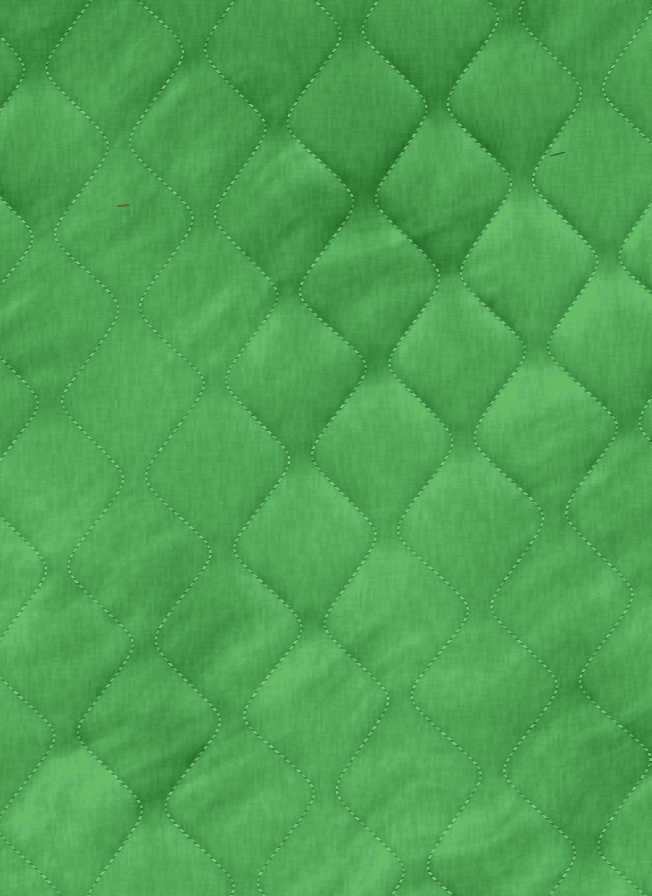
Give the GLSL for this texture, as a WebGL 1 fragment shader.

```glsl
precision highp float;
uniform vec2 u_resolution;

const float TAU = 6.2832;
const vec2 REPEAT_X = vec2(0.183, 0.0195);
const vec2 REPEAT_Y = vec2(0.013, -0.186);
const vec2 NECK = vec2(0.335, 0.488);
const float FAN = 0.09;
const float ROUNDING = 0.9;
const float SWING = 0.18;
const float STITCHES = 31.0;

const vec3 DEEP_GREEN = vec3(0.19, 0.49, 0.21);
const vec3 LIGHT_GREEN = vec3(0.37, 0.71, 0.39);
const vec3 THREAD = vec3(0.54, 0.86, 0.56);
const vec3 BROWN_FLECK = vec3(0.36, 0.32, 0.15);
const vec3 DARK_FLECK = vec3(0.10, 0.27, 0.12);

float hash(vec2 p) {
  return fract(sin(dot(p, vec2(127.1, 311.7))) * 43758.5);
}

float noise(vec2 p) {
  vec2 i = floor(p), f = fract(p);
  f = f * f * (3.0 - 2.0 * f);
  return mix(mix(hash(i), hash(i + vec2(1, 0)), f.x),
             mix(hash(i + vec2(0, 1)), hash(i + vec2(1, 1)), f.x), f.y);
}

float fbm(vec2 p) {
  float sum = 0.0, gain = 0.53;
  for (int i = 0; i < 4; i++) {
    sum += gain * noise(p);
    p = p * 2.03 + 17.3;
    gain *= 0.5;
  }
  return sum;
}

// Coordinates of q in the skewed lattice spanned by a and b
vec2 toLattice(vec2 q, vec2 a, vec2 b) {
  return vec2(q.x * b.y - q.y * b.x, a.x * q.y - a.y * q.x) / (a.x * b.y - a.y * b.x);
}

// Signed distance to the nearest wavy seam; the sign tells the two cell rows apart
float seamDistance(vec2 cell) {
  float c = cos(TAU * cell.y), s = sin(TAU * cell.y);
  float norm = asin(ROUNDING);
  float wave = asin(ROUNDING * c) / norm;
  float rate = TAU * ROUNDING * s / (norm * sqrt(1.0 - ROUNDING * ROUNDING * c * c));
  float slope = rate * SWING * REPEAT_X.x / length(REPEAT_Y);
  float across = abs(fract(cell.x + 0.5) - 0.5) - (0.25 - SWING * wave);
  return across * REPEAT_X.x / sqrt(1.0 + slope * slope);
}

// x: visible thread, y: needle holes between stitches
vec2 stitches(vec2 cell, float d, float px) {
  float line = floor(cell.x * 2.0);
  float along = cell.y * STITCHES + hash(vec2(line, 3.0));
  float dash = 1.0 - smoothstep(0.18, 0.38, abs(fract(along) - 0.5));
  float body = 1.0 - smoothstep(0.0011 - 0.5 * px, 0.0011 + 0.6 * px, d);
  return body * vec2(dash * mix(0.45, 1.0, hash(vec2(line, floor(along)))), 1.0 - dash);
}

// Soft diagonal folds, present only in patches
float wrinkles(vec2 p) {
  vec2 r = vec2(0.80 * p.x + 0.60 * p.y, 0.80 * p.y - 0.60 * p.x);
  r += 0.05 * vec2(noise(p * 9.0), noise(p * 9.0 + 31.0));
  float patches = smoothstep(0.3, 0.75, noise(p * 8.0 + 5.0));
  return (fbm(r * vec2(10.0, 42.0)) - 0.5) * patches;
}

float weave(vec2 p) {
  float warp = noise(p * vec2(340.0, 80.0));
  float weft = noise(p * vec2(80.0, 340.0) + 40.0);
  return 0.5 * warp + 0.25 * weft + 0.25 * hash(floor(p * 512.0)) - 0.5;
}

float fleck(vec2 p, vec2 a, vec2 b, float radius, float px) {
  vec2 ab = b - a;
  float t = clamp(dot(p - a, ab) / dot(ab, ab), 0.0, 1.0);
  return 1.0 - smoothstep(radius - 0.5 * px, radius + 0.5 * px, length(p - a - ab * t));
}

void main() {
  float px = 1.0 / u_resolution.y;
  vec2 p = gl_FragCoord.xy * px;

  // Slightly uneven quilting lattice, fanning out downwards
  vec2 q = p - NECK + 0.006 * (vec2(noise(p * 9.0), noise(p * 9.0 + 9.0)) - 0.5);
  q.x *= 1.0 + FAN * q.y;
  vec2 cell = toLattice(q, REPEAT_X, REPEAT_Y);
  float signedD = seamDistance(cell);
  float d = abs(signedD);
  float side = clamp(signedD / 0.003, -1.0, 1.0);

  // Padded relief, lit from above and deeper in the upper half
  float neck = smoothstep(0.55, 1.0, cos(TAU * cell.x) * cos(TAU * cell.y));
  float depth = smoothstep(0.25, 0.8, noise(p * 6.0 + 3.0));
  float strength = mix(0.08, 0.5, depth) * mix(0.8, 1.25, smoothstep(0.4, 0.7, p.y));
  float tone = 0.77 + 0.55 * (fbm(p * 5.0 + 2.0) - 0.5);
  tone -= strength * side * sin(TAU * cell.y) * exp(-d / 0.022);
  tone -= 0.26 * exp(-d / 0.004) + 0.2 * neck * mix(0.5, 1.3, depth);
  tone += 0.95 * wrinkles(p) + 0.48 * weave(p);

  // Broad falloff towards the top and the lower right
  tone -= 0.19 * smoothstep(0.58, 0.9, p.y);
  tone -= 0.22 * (1.0 - smoothstep(0.0, 0.18, distance(p, vec2(0.70, 0.15))));
  vec3 color = mix(DEEP_GREEN, LIGHT_GREEN, clamp(tone, -0.45, 1.15));

  // Thread and stray fibres
  vec2 seam = stitches(cell, d, px);
  color *= 1.0 - 0.14 * seam.y;
  color = mix(color, THREAD, 0.85 * seam.x);
  color = mix(color, BROWN_FLECK, 0.7 * fleck(p, vec2(0.132, 0.770), vec2(0.143, 0.771), 0.0013, px));
  color = mix(color, DARK_FLECK, 0.7 * fleck(p, vec2(0.615, 0.826), vec2(0.630, 0.830), 0.0008, px));
  gl_FragColor = vec4(color, 1.0);
}
```
